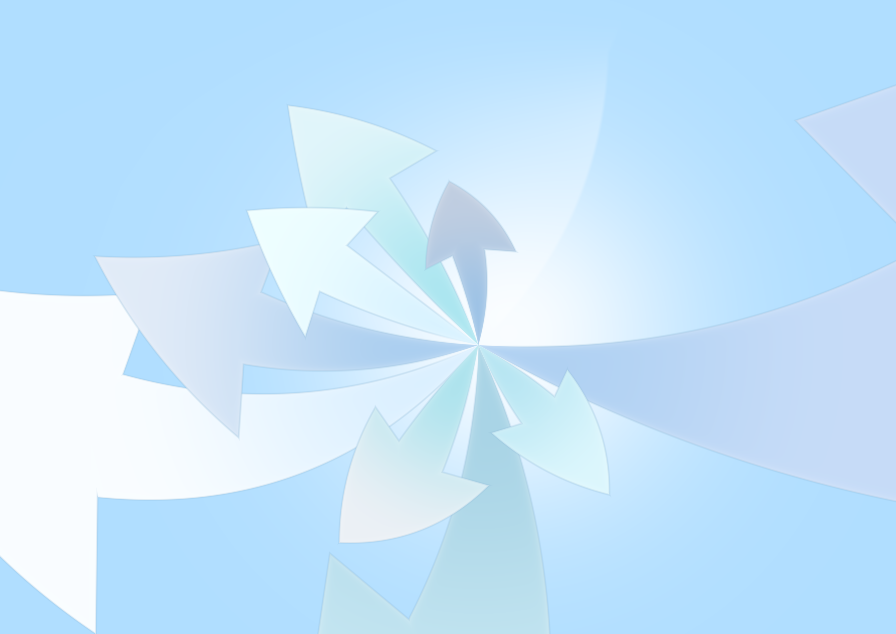
Write a Shadertoy shader that draws this background.

```glsl
// Pale curved arrows fan out from one hub over a sky-blue field with a white glow.
// Each arrow joins a bowed shaft to a notched head, both cut from parabolic edges.
// Scene units: the canvas is 5.42 high, with y pointing down from the top.

const float HEIGHT = 5.42;
const vec2 HUB = vec2(4.09, 2.95);
const vec3 SKY = vec3(0.69, 0.87, 1.0);
const vec3 RIM_SHADE = vec3(0.55, 0.72, 0.84);
const vec2 GLOW_CENTER = vec2(4.35, 2.85);
const float GLOW_SPREAD = 2.3;
const float GLOW_STRENGTH = 0.92;
const vec2 PETAL_TOP = vec2(5.2, 0.45);
const float PETAL_BEND = 0.28;
const float PETAL_STRENGTH = 0.32;
const float RIM_WIDTH = 0.025;

// Points are named as seen when facing the tip.
// Bends, positive outward: left shaft, left head, right head, right shaft.
struct Arrow {
    vec2 tip, leftBarb, notch, rightBarb, leftNeck, rightNeck;
    vec4 bend;
    vec3 nearColor, farColor;
};

const Arrow TEAL_BOTTOM = Arrow(
    vec2(2.3, 8.3), vec2(6.0, 6.5), vec2(4.1, 5.8), vec2(2.82, 4.73),
    vec2(4.7, 5.42), vec2(3.5, 5.28), vec4(0.12, 0.0, 0.0, -0.14),
    vec3(0.66, 0.83, 0.90), vec3(0.77, 0.90, 0.945));
const Arrow WHITE_LEFT = Arrow(
    vec2(-1.5, 2.1), vec2(0.82, 5.42), vec2(0.84, 3.8), vec2(1.3, 2.5),
    vec2(0.82, 4.25), vec2(1.05, 3.2), vec4(0.46, 0.39, -0.17, -0.28),
    vec3(0.86, 0.94, 1.0), vec3(0.975, 0.99, 1.0));
const Arrow LAVENDER_RIGHT = Arrow(
    vec2(10.5, -0.27), vec2(6.8, 1.03), vec2(8.2, 2.45), vec2(8.5, 6.0),
    vec2(7.68, 2.22), vec2(7.68, 4.29), vec4(-0.245, 0.0, 0.0, 0.15),
    vec3(0.69, 0.82, 0.95), vec3(0.775, 0.86, 0.97));
const Arrow BLUE_LEFT = Arrow(
    vec2(0.81, 2.19), vec2(2.04, 3.74), vec2(2.1, 2.85), vec2(2.4, 2.05),
    vec2(2.06, 3.11), vec2(2.24, 2.5), vec4(0.13, 0.1, -0.06, -0.09),
    vec3(0.67, 0.81, 0.94), vec3(0.88, 0.92, 0.97));
const Arrow MINT_TOP = Arrow(
    vec2(2.46, 0.9), vec2(2.72, 2.15), vec2(3.0, 1.72), vec2(3.73, 1.29),
    vec2(3.08, 1.9), vec2(3.33, 1.52), vec4(0.02, 0.02, 0.06, 0.05),
    vec3(0.67, 0.90, 0.94), vec3(0.88, 0.96, 0.98));
const Arrow WHITE_TOP = Arrow(
    vec2(2.11, 1.8), vec2(2.61, 2.88), vec2(2.8, 2.28), vec2(3.23, 1.81),
    vec2(2.73, 2.49), vec2(2.97, 2.1), vec4(0.04, 0.03, 0.03, 0.0),
    vec3(0.85, 0.95, 1.0), vec3(0.93, 0.995, 1.0));
const Arrow SLATE_UP = Arrow(
    vec2(3.84, 1.55), vec2(3.64, 2.3), vec2(4.0, 2.12), vec2(4.41, 2.15),
    vec2(3.87, 2.19), vec2(4.14, 2.12), vec4(-0.015, 0.05, 0.07, 0.045),
    vec3(0.61, 0.76, 0.90), vec3(0.75, 0.805, 0.88));
const Arrow CYAN_LOWER = Arrow(
    vec2(5.21, 4.23), vec2(4.85, 3.16), vec2(4.66, 3.56), vec2(4.2, 3.7),
    vec2(4.74, 3.39), vec2(4.46, 3.62), vec4(0.02, 0.1, 0.07, 0.02),
    vec3(0.72, 0.90, 0.95), vec3(0.86, 0.965, 0.99));
const Arrow PEARL_LOWER = Arrow(
    vec2(2.9, 4.64), vec2(4.18, 4.15), vec2(3.55, 3.97), vec2(3.21, 3.48),
    vec2(3.78, 4.04), vec2(3.41, 3.77), vec4(0.03, 0.15, 0.08, 0.02),
    vec3(0.68, 0.89, 0.93), vec3(0.92, 0.94, 0.96));

// Signed distance to a bowed edge; shapes run clockwise, inside is negative
float edge(vec2 p, vec2 from, vec2 to, float bend) {
    vec2 along = to - from;
    float t = clamp(dot(p - from, along) / dot(along, along), 0.0, 1.0);
    vec2 outward = normalize(vec2(along.y, -along.x));
    return dot(p - from, outward) - 4.0 * bend * t * (1.0 - t);
}

float arrowDistance(vec2 p, Arrow a) {
    float sides = max(edge(p, a.leftBarb, a.tip, a.bend.y),
                      edge(p, a.tip, a.rightBarb, a.bend.z));
    float base = min(edge(p, a.notch, a.leftBarb, 0.0),
                     edge(p, a.rightBarb, a.notch, 0.0));
    float cap = dot(p - a.notch, normalize(a.notch - HUB)) - 0.12;
    float shaft = max(edge(p, HUB, a.leftNeck, a.bend.x),
                      edge(p, a.rightNeck, HUB, a.bend.w));
    return min(max(sides, base), max(shaft, cap));
}

// Graded fill with a bright inner rim and a fine shaded outline
void paint(inout vec3 color, vec2 p, Arrow a, float pixel) {
    float d = arrowDistance(p, a);
    float reach = min(length(a.tip - HUB), 3.6);
    vec3 fill = mix(a.nearColor, a.farColor,
                    smoothstep(0.15, 0.9, length(p - HUB) / reach));
    fill = mix(fill, vec3(1.0), 0.25 * exp(min(d, 0.0) / RIM_WIDTH));
    color = mix(color, fill, smoothstep(0.5, -0.5, d / pixel));
    float line = 1.0 - smoothstep(0.0, 0.006 + pixel, abs(d));
    color = mix(color, RIM_SHADE, 0.3 * line * smoothstep(0.0, 0.6, length(p - HUB)));
}

void mainImage(out vec4 fragColor, in vec2 fragCoord) {
    float pixel = HEIGHT / iResolution.y;
    vec2 p = vec2(fragCoord.x, iResolution.y - fragCoord.y) * pixel;

    // Sky and central glow
    vec2 g = p - GLOW_CENTER;
    vec3 color = mix(SKY, vec3(1.0), GLOW_STRENGTH * exp(-dot(g, g) / GLOW_SPREAD));

    // Translucent petal rising from the hub
    float petal = edge(p, PETAL_TOP, HUB, PETAL_BEND);
    float veil = smoothstep(0.02, -0.02, petal) * exp(min(petal, 0.0) * 0.9);
    veil *= smoothstep(0.1, 1.2, p.y) * smoothstep(3.0, 2.6, p.y);
    color = mix(color, vec3(1.0), PETAL_STRENGTH * veil);

    // Arrows from back to front
    paint(color, p, TEAL_BOTTOM, pixel);
    paint(color, p, WHITE_LEFT, pixel);
    paint(color, p, LAVENDER_RIGHT, pixel);
    paint(color, p, BLUE_LEFT, pixel);
    paint(color, p, MINT_TOP, pixel);
    paint(color, p, WHITE_TOP, pixel);
    paint(color, p, SLATE_UP, pixel);
    paint(color, p, CYAN_LOWER, pixel);
    paint(color, p, PEARL_LOWER, pixel);
    fragColor = vec4(color, 1.0);
}
```
